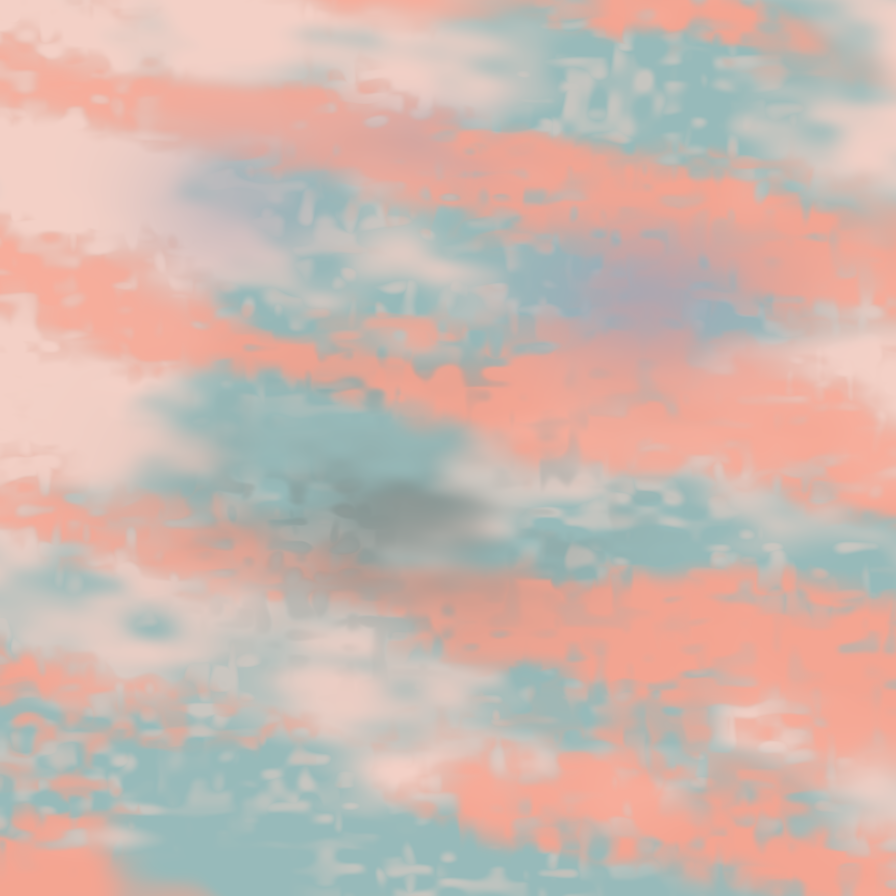
Give the GLSL for this background, as a three.js fragment shader.

```glsl
// Soft weathered paint: slanting coral and teal bands with pale, grey and lavender patches.
#define CORAL vec3(0.98, 0.64, 0.56)
#define TEAL vec3(0.575, 0.725, 0.725)
#define PALE vec3(0.975, 0.822, 0.78)
#define GREY vec3(0.50, 0.55, 0.54)
#define LAVENDER vec3(0.62, 0.65, 0.715)
#define SLANT 0.25
#define BAND_PERIOD 0.225
#define BAND_OFFSET 0.245
#define CLOUD_SCALE vec2(3.0, 6.0)
#define DASH_SCALE vec2(36.0, 72.0)
#define GRAIN_STRENGTH 0.42

varying vec2 vUv;

float hash(vec2 p) {
  vec3 q = fract(p.xyx * vec3(0.1031, 0.1030, 0.0973));
  q += dot(q, q.yzx + 33.33);
  return fract((q.x + q.y) * q.z);
}

float valueNoise(vec2 p) {
  vec2 cell = floor(p);
  vec2 f = fract(p);
  f = f * f * (3.0 - 2.0 * f);
  float low = mix(hash(cell), hash(cell + vec2(1.0, 0.0)), f.x);
  float high = mix(hash(cell + vec2(0.0, 1.0)), hash(cell + vec2(1.0, 1.0)), f.x);
  return mix(low, high, f.y);
}

float clouds(vec2 p) {
  float sum = 0.0;
  float weight = 0.46;
  for (int i = 0; i < 4; i++) {
    sum += weight * valueNoise(p);
    p = p * 2.03 + vec2(17.3, 9.1);
    weight *= 0.6;
  }
  return sum;
}

// Short level dashes crossed by fewer upright ones
float dashes(vec2 p, float seed) {
  p += 0.008 * (valueNoise(p * 30.0 + seed) - 0.5);
  float level = valueNoise(p * DASH_SCALE + seed);
  float upright = valueNoise(p * DASH_SCALE.yx * vec2(0.85, 1.1) + seed * 2.0);
  float clump = valueNoise(p * DASH_SCALE * 0.35 + seed * 3.0) - 0.5;
  float ink = max(level, upright - 0.1) + 0.4 * clump;
  return smoothstep(0.48, 0.95, ink);
}

// Soft elliptical patch
float patchAt(vec2 p, vec2 center, vec2 radius) {
  vec2 d = (p - center) / radius;
  return exp(-dot(d, d));
}

void main() {
  vec2 p = vUv;
  float slantedHeight = p.y + SLANT * p.x;
  vec2 cloudPos = vec2(p.x, p.y + 0.3 * SLANT * p.x) * CLOUD_SCALE;

  // Independent broad fields
  float warp = clouds(cloudPos * 0.8 + 5.0) - 0.5;
  float cloud = clouds(cloudPos + 40.0);
  float paleCloud = clouds(cloudPos * 0.85 + 73.0);
  float tint = clouds(cloudPos * 1.1 + 120.0);

  // Grain covers most of the area and leaves some smooth washes
  float rough = smoothstep(0.15, 0.5, valueNoise(p * vec2(4.0, 8.0) + 11.0));
  float grain = dashes(p, 3.0) * rough;
  float flecks = dashes(p, 57.0) * rough;

  // Coral bands, broken up and thinned by grain
  float phase = (slantedHeight - BAND_OFFSET) / BAND_PERIOD;
  float band = 0.5 + 0.5 * cos(6.2832 * phase + 4.0 * warp);
  float coral = 0.42 * band + cloud;
  coral += GRAIN_STRENGTH * (0.14 * rough - 0.4 * grain + 0.2 * flecks);
  coral = smoothstep(0.6, 0.99, coral);
  coral *= 1.0 - 0.5 * GRAIN_STRENGTH * grain;

  // Pale washes, stronger toward the sides
  float side = smoothstep(0.15, 0.5, abs(p.x - 0.5));
  float pale = smoothstep(0.45, 0.7, paleCloud + 0.1 * side - 0.02);
  pale *= 1.0 - 0.5 * coral;
  float paleGrain = 0.05 + GRAIN_STRENGTH * 1.2 * flecks * (1.0 - coral);

  // Shadow and cool patches
  float grey = patchAt(p, vec2(0.44, 0.44), vec2(0.2, 0.13));
  grey *= smoothstep(0.32, 0.72, tint + 0.3 * grain);
  float cool = patchAt(p, vec2(0.72, 0.67), vec2(0.13, 0.08));
  cool += 0.6 * patchAt(p, vec2(0.52, 0.85), vec2(0.13, 0.05));
  cool += 0.6 * patchAt(p, vec2(0.26, 0.77), vec2(0.11, 0.09));
  cool *= smoothstep(0.25, 0.6, 1.0 - tint);

  vec3 color = mix(TEAL, PALE, 0.92 * max(pale, paleGrain));
  color = mix(color, CORAL, 0.94 * coral);
  color = mix(color, PALE, 0.35 * pale);
  color = mix(color, GREY, 0.8 * grey);
  color = mix(color, LAVENDER, 0.75 * min(cool, 1.0));

  gl_FragColor = vec4(color, 1.0);
}
```
